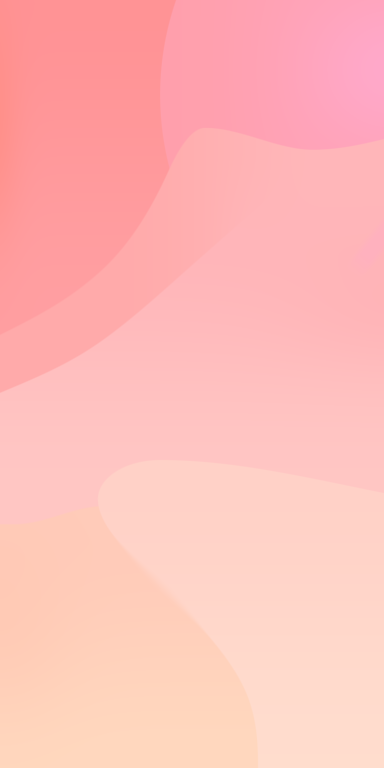
A WebGL 2 fragment shader for this background:

```glsl
#version 300 es
precision highp float;
// Soft layered waves in coral, pink and peach, painted from back to front.
// Each layer is a smooth gradient cut out by a signed edge; the edges are
// cubic spans, a circle and an ellipse in units of the canvas width.

#define EDGE_SMOOTHING 0.75
#define BLOB_BLUR 0.026
#define DISC_CENTER vec2(1.172, 1.753)
#define DISC_RADIUS 0.755
#define CAP_CENTER vec2(0.417, 0.7005)
#define CAP_RADII vec2(0.162, 0.1015)
#define STREAK_STRENGTH 0.45

uniform vec2 u_resolution;
out vec4 fragColor;

// Cubic from a to b with end slopes sa and sb.
float span(float x, vec2 a, vec2 b, float sa, float sb) {
    float h = b.x - a.x;
    float t = clamp((x - a.x) / h, 0.0, 1.0);
    float u = 1.0 - t;
    return mix(a.y, b.y, t * t * (3.0 - 2.0 * t)) + h * t * u * (sa * u - sb * t);
}

// Coverage of the side where d is positive.
float cover(float d, float blur) {
    float w = max(EDGE_SMOOTHING * fwidth(d), blur);
    return smoothstep(-w, w, d);
}

// Round glow that is 1 at its center.
float glow(vec2 p, vec2 center, vec2 size) {
    vec2 q = (p - center) / size;
    return exp(-dot(q, q));
}

float ridgeHeight(float x) {
    vec2 a = vec2(0.0, 1.128), b = vec2(0.26, 1.292), c = vec2(0.4375, 1.552);
    vec2 crest = vec2(0.534, 1.667), dip = vec2(0.815, 1.61), end = vec2(1.0, 1.638);
    if (x < b.x) return span(x, a, b, 0.5, 0.9);
    if (x < c.x) return span(x, b, c, 0.9, 2.2);
    if (x < crest.x) return span(x, c, crest, 2.2, 0.0);
    if (x < dip.x) return span(x, crest, dip, 0.0, 0.0);
    return span(x, dip, end, 0.0, 0.25);
}

float waveHeight(float x) {
    vec2 a = vec2(0.0, 0.977), b = vec2(0.26, 1.109), c = vec2(0.521, 1.328);
    if (x < b.x) return span(x, a, b, 0.42, 0.7);
    if (x < c.x) return span(x, b, c, 0.7, 0.88);
    return c.y + 0.88 * (x - c.x);
}

// Left side of the pale blob, as x for a given y.
float blobLeft(float y) {
    vec2 a = vec2(0.0, 0.672), b = vec2(0.203, 0.638);
    vec2 c = vec2(0.516, 0.378), d = vec2(0.7005, 0.255);
    if (y < b.x) return span(y, a, b, 0.0, -0.45);
    if (y < c.x) return span(y, b, c, -0.45, -1.0);
    return span(y, c, d, -1.0, 0.0);
}

float blobEdge(vec2 p) {
    if (p.x < CAP_CENTER.x && p.y > CAP_CENTER.y)
        return (1.0 - length((p - CAP_CENTER) / CAP_RADII)) * CAP_RADII.y;
    float top = span(p.x, vec2(CAP_CENTER.x, 0.802), vec2(1.0, 0.716), 0.0, -0.2);
    return min(top - p.y, p.x - blobLeft(p.y));
}

void main() {
    vec2 p = gl_FragCoord.xy / u_resolution * vec2(1.0, 2.0);

    // Coral backdrop with a warm glow on the left edge
    vec3 color = mix(vec3(1.0, 0.62, 0.63), vec3(1.0, 0.575, 0.585), smoothstep(1.2, 2.0, p.y));
    color = mix(color, vec3(1.0, 0.55, 0.51), 0.7 * glow(p, vec2(-0.02, 1.68), vec2(0.07, 0.3)));

    // Pink disc, brighter toward the right
    vec3 disc = mix(vec3(1.0, 0.625, 0.675), vec3(1.0, 0.635, 0.71), smoothstep(0.42, 0.85, p.x));
    disc = mix(disc, vec3(1.0, 0.66, 0.79), glow(p, vec2(1.02, 1.82), vec2(0.22, 0.2)));
    color = mix(color, disc, cover(DISC_RADIUS - distance(p, DISC_CENTER), 0.0));

    // Salmon ridge
    vec3 ridge = mix(vec3(1.0, 0.665, 0.665), vec3(1.0, 0.715, 0.725), smoothstep(0.25, 0.85, p.x));
    color = mix(color, ridge, cover(ridgeHeight(p.x) - p.y, 0.0));

    // Rose wave whose upper edge fades out to the right
    vec3 wave = mix(vec3(1.0, 0.775, 0.765), vec3(1.0, 0.71, 0.725), smoothstep(0.75, 1.38, p.y));
    wave = mix(wave, vec3(1.0, 0.695, 0.71), 0.6 * glow(p, vec2(1.05, 1.2), vec2(0.3, 0.15)));
    float fade = 1.0 - smoothstep(0.52, 0.72, p.x);
    float below = cover(waveHeight(p.x) - p.y, 0.0);
    float blended = smoothstep(-0.16, 0.1, 1.45 - p.y);
    color = mix(color, wave, mix(blended, below, fade) * step(p.y, ridgeHeight(p.x)));

    // Lilac streak at the right edge
    vec2 along = normalize(vec2(0.62, 0.78));
    vec2 q = p - vec2(0.925, 1.295);
    float across = abs(dot(q, vec2(-along.y, along.x)));
    float streak = (1.0 - smoothstep(0.014, 0.034, across)) * smoothstep(-0.02, 0.05, dot(q, along));
    color = mix(color, vec3(1.0, 0.68, 0.77), STREAK_STRENGTH * streak);

    // Peach hill at the lower left
    vec3 peach = mix(vec3(1.0, 0.845, 0.745), vec3(1.0, 0.795, 0.725), smoothstep(0.0, 0.6, p.y));
    peach = mix(peach, vec3(1.0, 0.775, 0.69), 0.5 * glow(p, vec2(0.0, 0.38), vec2(0.18, 0.25)));
    float hill = 0.635 + 0.047 * smoothstep(0.04, 0.27, p.x);
    color = mix(color, peach, cover(hill - p.y, 0.003));

    // Pale blob, blurred along the middle of its left side
    vec3 blob = mix(vec3(1.0, 0.865, 0.805), vec3(1.0, 0.82, 0.78), smoothstep(0.0, 0.75, p.y));
    float blur = BLOB_BLUR * glow(p, vec2(0.4, 0.47), vec2(0.3, 0.1));
    color = mix(color, blob, cover(blobEdge(p), blur));

    fragColor = vec4(color, 1.0);
}
```
